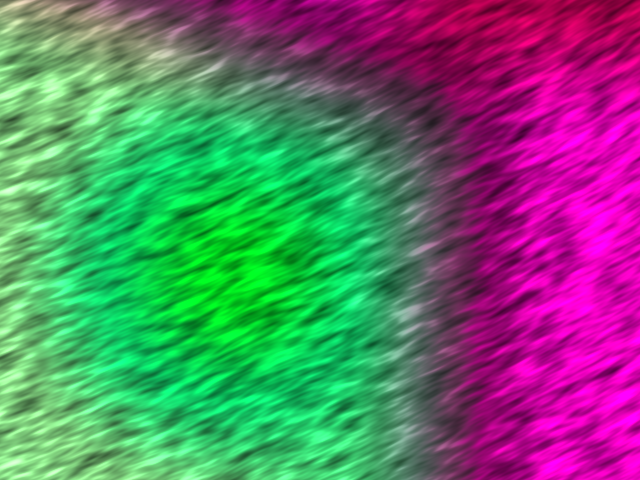
Write a Shadertoy shader that draws this background.

```glsl
const vec3 CORE = vec3(0.00, 0.81, 0.11);
const vec3 EMERALD = vec3(0.04, 0.76, 0.38);
const vec3 PALE = vec3(0.48, 0.78, 0.47);
const vec3 SLATE = vec3(0.33, 0.43, 0.39);
const vec3 TAN = vec3(0.57, 0.53, 0.43);
const vec3 PLUM = vec3(0.40, 0.19, 0.33);
const vec3 WINE = vec3(0.50, 0.02, 0.37);
const vec3 MAGENTA = vec3(0.91, 0.00, 0.73);
const vec3 CRIMSON = vec3(0.62, 0.00, 0.24);

const vec2 GLOW_CENTRE = vec2(0.486, 0.427);
const vec2 SHADOW_CENTRE = vec2(0.86, 0.81);
const float SIDE_EDGE = 0.95;
const vec3 TOP_EDGE = vec3(0.33, 0.94, 1.045);   // normal and offset
const float CORNER_BLEND = 0.15;

const float STREAK_ANGLE = 0.36;
const float STREAK_BEND = 0.05;
const vec2 STREAK_SCALE = vec2(7.0, 27.0);
const float STREAK_CONTRAST = 0.66;
const float STREAK_SHEEN = 0.12;
const float COLOUR_SMEAR = 0.04;

vec2 hashGradient(vec2 cell) {
    vec3 h = fract(cell.xyx * vec3(0.1031, 0.1030, 0.0973));
    h += dot(h, h.yzx + 33.33);
    float angle = 6.2832 * fract((h.x + h.y) * h.z);
    return vec2(cos(angle), sin(angle));
}

float gradientNoise(vec2 p) {
    vec2 i = floor(p), f = fract(p);
    vec2 u = f * f * f * (f * (f * 6.0 - 15.0) + 10.0);
    float a = dot(hashGradient(i), f);
    float b = dot(hashGradient(i + vec2(1, 0)), f - vec2(1, 0));
    float c = dot(hashGradient(i + vec2(0, 1)), f - vec2(0, 1));
    float d = dot(hashGradient(i + vec2(1, 1)), f - vec2(1, 1));
    return mix(mix(a, b, u.x), mix(c, d, u.x), u.y);
}

float smoothMax(float a, float b, float k) {
    float h = max(k - abs(a - b), 0.0) / k;
    return max(a, b) + 0.25 * h * h * k;
}

// Layers of noise stretched along the slanted direction
float streakNoise(vec2 p, vec2 dir) {
    vec2 s = vec2(dot(p, dir), dot(p, vec2(-dir.y, dir.x)));
    s.y -= STREAK_BEND * s.x * s.x;
    s.y += 0.007 * gradientNoise(s * 6.0);
    float sum = 0.0, weight = 0.42;
    vec2 scale = STREAK_SCALE;
    for (int i = 0; i < 4; i++) {
        sum += weight * gradientNoise(s * scale + float(i) * 17.3);
        scale *= vec2(1.6, 1.75);
        weight *= i == 0 ? 2.1 : 0.68;
    }
    return sum;
}

// Smooth colour field: green glow, grey rim, magenta border
vec3 colourField(vec2 p) {
    float r = length(p - GLOW_CENTRE);
    vec3 green = mix(CORE, EMERALD, smoothstep(0.04, 0.29, r));
    float paleReach = mix(1.0, 0.45, smoothstep(0.35, 0.75, p.x));
    green = mix(green, PALE, paleReach * smoothstep(0.24, 0.50, r));

    float edge = smoothMax(p.x - SIDE_EDGE,
                           dot(p, TOP_EDGE.xy) - TOP_EDGE.z, CORNER_BLEND);
    vec3 rim = mix(TAN, SLATE, smoothstep(0.15, 0.65, p.x));
    vec3 outer = mix(WINE, MAGENTA, smoothstep(0.03, 0.25, edge));
    float red = smoothstep(0.70, 1.0, p.y) * smoothstep(0.65, 1.0, p.x);
    outer = mix(outer, CRIMSON, 0.9 * red);

    vec3 col = mix(green, rim, smoothstep(-0.23, -0.06, edge));
    col = mix(col, PLUM, smoothstep(-0.10, 0.01, edge));
    col = mix(col, outer, smoothstep(-0.01, 0.07, edge));

    vec2 q = (p - SHADOW_CENTRE) / vec2(0.20, 0.15);
    return col * (1.0 - 0.20 * exp(-dot(q, q)));
}

void mainImage(out vec4 fragColor, in vec2 fragCoord) {
    vec2 p = fragCoord / iResolution.y;
    vec2 dir = vec2(cos(STREAK_ANGLE), sin(STREAK_ANGLE));
    float streak = streakNoise(p, dir);

    // Streaks drag the colours, then shade them
    vec3 col = colourField(p + dir * COLOUR_SMEAR * streak);
    col *= 1.0 + STREAK_CONTRAST * streak;

    // Pale sheen, strongest where the colours are muted
    float muted = smoothstep(0.02, 0.35, min(col.r, col.g));
    col += STREAK_SHEEN * muted * smoothstep(0.1, 0.7, streak);
    fragColor = vec4(clamp(col, 0.0, 1.0), 1.0);
}
```
